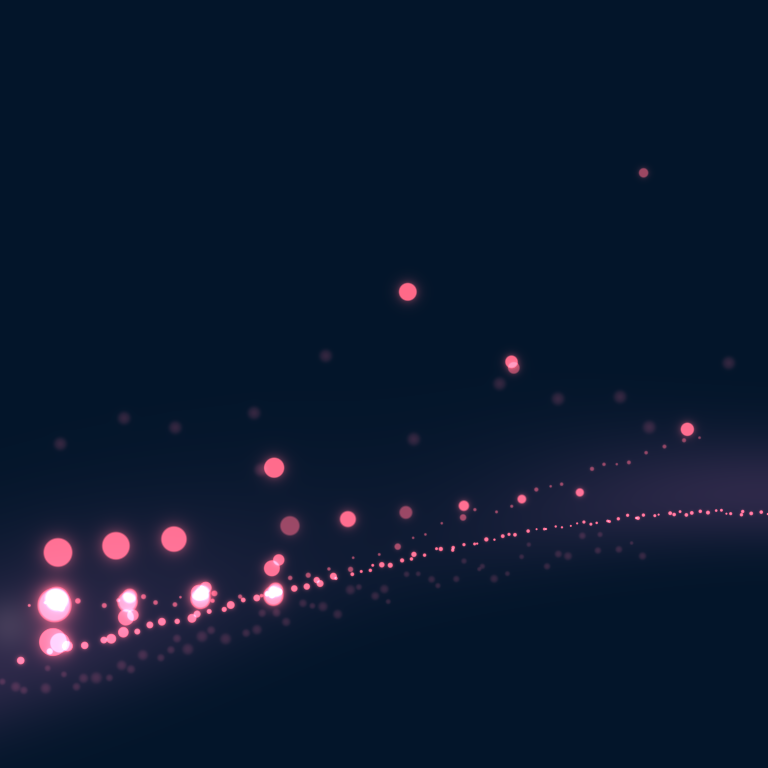
Reproduce this background procedurally as a Shadertoy shader.

```glsl
// Glowing coral bokeh drifting along a rising ribbon of violet haze on deep navy.
// Lights are additive discs with soft halos, so overlaps burn towards white.
// Loops spread them along curves; hashed offsets vary place, size and strength.

const vec3 NAVY = vec3(0.010, 0.082, 0.163);
const vec3 VIOLET = vec3(0.185, 0.085, 0.135);
const vec3 CORAL = vec3(1.0, 0.33, 0.37);
const vec3 ROSE = vec3(0.85, 0.30, 0.38);

float hash(float n) {
    return fract(sin(n * 127.1 + 3.7) * 4375.85);
}

// Height of the main string of lights
float mainStrand(float x) {
    return 0.135 + 0.31 * x - 0.1 * x * x
         - 0.008 * sin(6.2832 * x) - 0.014 * pow(x, 8.0);
}

// Height of the fainter string that lifts away to the right
float upperStrand(float x) {
    return 0.215 + 0.215 * smoothstep(0.2, 1.0, x);
}

// Disc of given radius and edge softness, surrounded by a halo
float light(vec2 p, vec2 centre, float radius, float soft) {
    float d = length(p - centre);
    if (d > radius * 6.0 + soft) return 0.0;
    float core = 1.0 - smoothstep(radius - soft, radius + soft, d);
    float halo = 0.28 * exp(-max(d - radius, 0.0) / (radius * 0.45));
    return mix(halo, 1.0, core);
}

// Ribbon haze: wide above its line, tighter below, weaker mid-canvas
float haze(vec2 p) {
    float d = p.y - mainStrand(p.x) - 0.025 * p.x;
    float above = mix(0.15, 0.075, smoothstep(0.3, 1.0, p.x));
    float below = mix(0.085, 0.060, p.x);
    float width = d > 0.0 ? above : below;
    float strength = 0.58 + 0.32 * cos(6.2832 * p.x);
    return strength * exp(-d * d / (width * width));
}

// Fine lights on both strings; they shrink and crowd together to the right
vec3 strings(vec2 p, float px) {
    vec3 glow = vec3(0.0);
    for (int i = 0; i < 85; i++) {
        float n = float(i);
        float x = pow((n + hash(n)) / 85.0, 0.7);
        float y = mainStrand(x) + 0.007 * (hash(n + 90.0) - 0.5);
        float size = mix(0.0075, 0.0022, smoothstep(0.0, 0.75, x));
        float r = size * mix(0.4, 1.0, hash(n + 180.0));
        glow += CORAL * 1.15 * light(p, vec2(x, y), r, px);
    }
    for (int i = 0; i < 40; i++) {
        float n = float(i) + 300.0;
        float x = 0.03 + 0.9 * (float(i) + hash(n)) / 40.0;
        float y = upperStrand(x) + 0.018 * (hash(n + 50.0) - 0.5);
        float r = mix(0.0013, 0.0045, pow(hash(n + 100.0), 2.0));
        glow += CORAL * mix(0.75, 0.45, x) * light(p, vec2(x, y), r, px);
    }
    return glow;
}

// Blurred embers beneath the main string and dim motes in the open dark
vec3 embers(vec2 p) {
    vec3 glow = vec3(0.0);
    for (int i = 0; i < 55; i++) {
        float n = float(i) + 500.0;
        float x = 0.84 * (float(i) + hash(n)) / 55.0;
        float y = mainStrand(x) - mix(0.015, 0.055, hash(n + 60.0));
        float r = mix(0.005, 0.0025, x) * mix(0.5, 1.3, hash(n + 120.0));
        glow += ROSE * 0.20 * light(p, vec2(x, y), r, r * 0.8);
    }
    for (int i = 0; i < 12; i++) {
        float n = float(i) + 700.0;
        float x = (float(i) + hash(n)) / 12.0;
        float y = 0.33 + 0.12 * x + 0.17 * hash(n + 20.0);
        glow += ROSE * 0.22 * light(p, vec2(x, y), 0.006, 0.006);
    }
    return glow;
}

// Large discs: an even row that shrinks rightward, with hot groups below it
vec3 bokeh(vec2 p, float px) {
    float sum = 0.0;
    for (int i = 0; i < 10; i++) {
        if (i == 3) continue;
        float x = 0.0755 * float(i + 1);
        float r = mix(0.0185, 0.005, smoothstep(0.05, 0.75, x));
        float power = (i == 4 || i == 6) ? 0.55 : 1.0;
        sum += power * light(p, vec2(x, 0.272 + 0.115 * x), r, px * 1.3);
    }
    for (int i = 0; i < 4; i++) {
        float n = float(i);
        vec2 centre = vec2(0.071 + 0.095 * n, 0.212 + 0.004 * n);
        float r = mix(0.021, 0.012, min(n, 1.0));
        sum += 1.5 * light(p, centre, r, px * 2.0);
        sum += 1.4 * light(p, centre + vec2(0.003, 0.008), r * 0.7, px * 2.0);
        sum += light(p, centre + vec2(-0.002, -0.048 + 0.028 * n), r * 0.85, px);
        sum += light(p, centre + vec2(0.007, -0.049 + 0.032 * n), r * 0.6, px);
    }
    // Isolated lights above the ribbon
    sum += light(p, vec2(0.531, 0.620), 0.0115, px);
    sum += light(p, vec2(0.666, 0.529), 0.0080, px);
    sum += 0.6 * light(p, vec2(0.669, 0.521), 0.0075, px);
    sum += 0.6 * light(p, vec2(0.838, 0.775), 0.0060, px);
    sum += light(p, vec2(0.357, 0.391), 0.0130, px);
    sum += light(p, vec2(0.895, 0.441), 0.0085, px);
    return CORAL * sum;
}

void mainImage(out vec4 fragColor, in vec2 fragCoord) {
    vec2 p = fragCoord / iResolution.xy;
    float px = 1.0 / iResolution.y;
    vec3 color = NAVY + VIOLET * haze(p);
    color += vec3(0.10, 0.08, 0.07) * exp(-900.0 * dot(p - vec2(0.01, 0.187), p - vec2(0.01, 0.187)));
    color += embers(p) + strings(p, px) + bokeh(p, px);
    fragColor = vec4(min(color, 1.0), 1.0);
}
```
